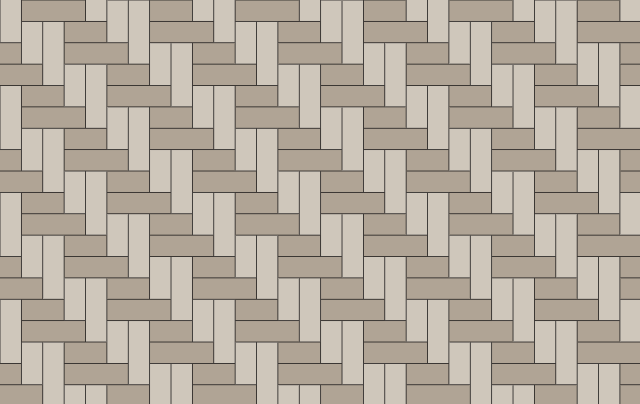
This pattern is drawn by a WebGL 1 fragment shader. Its source:

```glsl
precision highp float;

uniform vec2 u_resolution;

// Share of a pixel covered by a line of the given width at distance d.
float lineCoverage(float d, float width, float pixel) {
  float h = 0.5 * width;
  float overlap = min(d + 0.5 * pixel, h) - max(d - 0.5 * pixel, -h);
  return clamp(overlap / pixel, 0.0, 1.0);
}

// Distance from a point to the nearest side of its enclosing rectangle.
float edgeDistance(vec2 point, vec2 size) {
  vec2 d = min(point, size - point);
  return min(d.x, d.y);
}

void main() {
  // Square grid cells, counted from the upper left corner.
  float pixel = 29.94 / u_resolution.x;
  vec2 grid = vec2(gl_FragCoord.x, u_resolution.y - gl_FragCoord.y) * pixel;
  vec2 cell = floor(grid);
  vec2 local = grid - cell;

  // Each row repeats after ten cells and is shifted by four from the last.
  float phase = floor(mod(cell.x + 4.0 * cell.y + 0.5, 10.0));
  bool longLying = phase > 0.5 && phase < 3.5;
  bool shortLying = phase > 6.5 && phase < 8.5;

  vec2 size;
  vec3 color;
  if (longLying || shortLying) {
    // Lying bricks, three or two cells long.
    local.x += phase - (longLying ? 1.0 : 7.0);
    size = vec2(longLying ? 3.0 : 2.0, 1.0);
    color = vec3(0.69, 0.645, 0.585);
  } else {
    // Standing bricks: even phases are three cells tall, odd ones two.
    float odd = mod(phase, 2.0);
    local.y += floor(mod(phase + 4.0 + odd, 10.0) / 4.0 + 0.1);
    size = vec2(1.0, 3.0 - odd);
    color = vec3(0.81, 0.78, 0.735);
  }

  // Thin dark joints.
  float joint = lineCoverage(edgeDistance(local, size), 0.037, pixel);
  gl_FragColor = vec4(mix(color, vec3(0.11, 0.10, 0.10), joint), 1.0);
}
```
